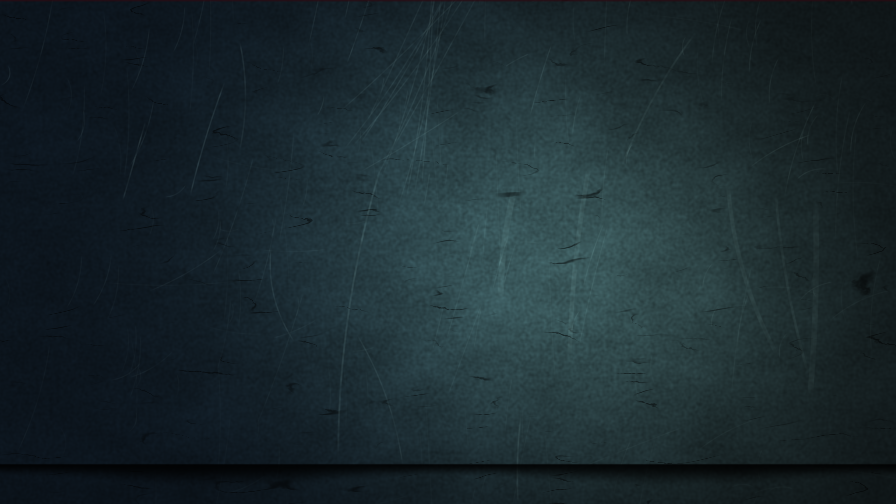
A Shadertoy shader for this background:

```glsl
// A worn teal wall lit by one soft glow, standing above a shadowed floor strip.
// The glow is a Gaussian; gradient noise gives stains, cracks and grain, and
// bowed line distances, some placed and many hashed, give the scratches.

vec2 hash2(vec2 p) {
    vec3 q = fract(p.xyx * vec3(0.1031, 0.1030, 0.0973));
    q += dot(q, q.yzx + 33.33);
    return fract((q.xx + q.yz) * q.zy);
}

float corner(vec2 cell, vec2 f, vec2 o) {
    return dot(hash2(cell + o) * 2.0 - 1.0, f - o);
}

float gradientNoise(vec2 p) {
    vec2 i = floor(p), f = p - i;
    vec2 u = f * f * f * (f * (f * 6.0 - 15.0) + 10.0);
    return mix(mix(corner(i, f, vec2(0, 0)), corner(i, f, vec2(1, 0)), u.x),
               mix(corner(i, f, vec2(0, 1)), corner(i, f, vec2(1, 1)), u.x), u.y);
}

float fbm(vec2 p) {
    float sum = 0.0, amp = 1.0;
    for (int i = 0; i < 6; i++) {
        sum += amp * gradientNoise(p);
        p = mat2(1.6, 1.2, -1.2, 1.6) * p + 7.3;
        amp *= 0.65;
    }
    return sum;
}

// Coverage of a line from a to b, bent to its left by bow, with faded ends
float scratch(vec2 p, vec2 a, vec2 b, float bow, float width) {
    vec2 d = b - a, q = p - a;
    float h = dot(q, d) / dot(d, d);
    float side = dot(q, vec2(-d.y, d.x)) / length(d) - bow * 4.0 * h * (1.0 - h);
    float px = 0.75 / iResolution.y;
    float line = 1.0 - smoothstep(max(width - px, 0.0), width + px, abs(side));
    return line * smoothstep(0.0, 0.12, h) * smoothstep(1.0, 0.9, h);
}

// Broad pale smears and the longest single scratches
float mainScratches(vec2 p) {
    float s = 0.8 * scratch(p, vec2(0.671, 0.08), vec2(0.759, 0.68), 0.023, 0.0018);
    s += 0.5 * scratch(p, vec2(1.130, 0.28), vec2(1.169, 0.67), 0.008, 0.0045);
    s += 0.4 * scratch(p, vec2(0.993, 0.40), vec2(1.022, 0.63), 0.007, 0.0060);
    s += 0.4 * scratch(p, vec2(1.545, 0.29), vec2(1.444, 0.64), 0.020, 0.0040);
    s += 0.4 * scratch(p, vec2(1.606, 0.20), vec2(1.618, 0.60), -0.006, 0.0055);
    s += 0.4 * scratch(p, vec2(1.606, 0.25), vec2(1.539, 0.62), 0.010, 0.0025);
    s += 1.1 * scratch(p, vec2(0.377, 0.61), vec2(0.447, 0.84), 0.004, 0.0012);
    s += 1.1 * scratch(p, vec2(0.243, 0.60), vec2(0.289, 0.76), 0.000, 0.0012);
    s += 0.7 * scratch(p, vec2(0.475, 0.70), vec2(0.475, 0.92), -0.012, 0.0014);
    s += 0.8 * scratch(p, vec2(0.585, 0.32), vec2(0.538, 0.51), 0.018, 0.0012);
    s += 0.6 * scratch(p, vec2(0.800, 0.07), vec2(0.706, 0.34), -0.015, 0.0012);
    s += 0.7 * scratch(p, vec2(1.028, 0.00), vec2(1.034, 0.18), 0.004, 0.0016);
    s += 0.5 * scratch(p, vec2(1.230, 0.66), vec2(1.384, 0.94), 0.012, 0.0018);
    // Fan of strokes converging on the top edge
    for (float i = 0.0; i < 12.0; i++) {
        vec2 r = hash2(vec2(i, 4.0));
        vec2 foot = vec2(0.66 + 0.016 * i, 0.82 - 0.016 * i - 0.12 * r.y);
        s += 0.5 * scratch(p, foot, vec2(0.85 + 0.14 * r.x, 1.06), -0.014 * r.y, 0.0010);
    }
    return s;
}

// Many thin scratches: most nearly upright, every fifth one slanting flatly
float fineScratches(vec2 p) {
    float s = 0.0;
    for (float i = 0.0; i < 190.0; i++) {
        vec2 r = hash2(vec2(i, 11.0)), k = hash2(vec2(i, 29.0));
        vec2 foot = r * vec2(1.78, 1.15) - vec2(0.0, 0.15);
        vec2 lean = mod(i, 5.0) < 1.0 ? vec2(1.0, 0.9 * k.x - 0.2) : vec2(0.5 * k.x - 0.12, 1.0);
        vec2 reach = lean * (0.04 + 0.25 * k.y * k.y);
        float strength = 0.14 + 0.55 * k.x * r.y;
        s += strength * scratch(p, foot, foot + reach, 0.02 * (r.x - 0.5), 0.0008);
    }
    return s;
}

void mainImage(out vec4 fragColor, in vec2 fragCoord) {
    vec2 p = fragCoord / iResolution.y;
    float across = fragCoord.x / iResolution.x;

    // Navy to olive base with the off-centre glow
    vec2 g = (p - vec2(1.075, 0.48)) / vec2(0.49, 0.42);
    g.x += 0.12 * g.y;
    float glow = exp(-dot(g, g));
    vec3 color = mix(vec3(0.045, 0.079, 0.112), vec3(0.053, 0.077, 0.085), smoothstep(0.2, 0.95, across));
    color += vec3(0.178, 0.268, 0.262) * glow;

    // Mottled stains and fine isotropic grain
    float stain = fbm(p * vec2(6.0, 9.0) + 3.0);
    float grain = gradientNoise(p * 143.0) + 0.7 * gradientNoise(p * 83.0 + 5.0);
    color *= 1.0 + 0.17 * stain + 0.21 * grain;

    // Short dark cracks, thin and nearly level
    float ridge = abs(gradientNoise(p * vec2(7.0, 31.0) + 0.25 * stain + 19.0));
    float cracks = smoothstep(0.03, 0.0, ridge) * smoothstep(0.08, 0.4, gradientNoise(p * vec2(13.0, 17.0)));
    color *= 1.0 - 0.5 * cracks;

    // Pale scratches, broken up along their length
    float wear = 0.8 + 1.1 * gradientNoise(p * vec2(30.0, 45.0));
    float marks = min(mainScratches(p) + fineScratches(p), 1.3);
    color += vec3(0.095, 0.115, 0.110) * marks * max(wear, 0.0) * (0.75 + 0.25 * glow);

    // Floor strip under the wall edge, darkest right below it
    float depth = 0.079 - p.y;
    float reach = 0.025 + 0.025 * pow(sin(6.283 * across), 2.0);
    float shade = mix(0.12, 0.9, smoothstep(0.0, reach, depth));
    color *= mix(1.0, shade, smoothstep(-0.002, 0.002, depth));

    // Thin dark red rim along the top
    color = mix(color, vec3(0.17, 0.04, 0.07), 0.7 * smoothstep(0.9955, 0.999, p.y));
    fragColor = vec4(color, 1.0);
}
```
